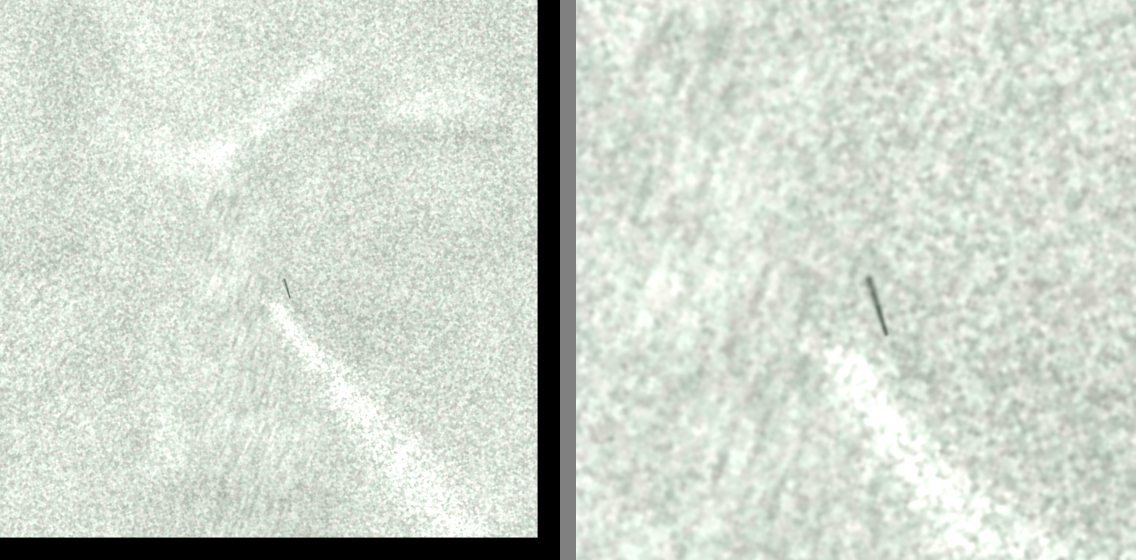
Left: the whole. Right: its middle third, enlarged.
Reproduce this texture procedurally as a WebGL 2 fragment shader.

```glsl
#version 300 es
precision highp float;
// Pale grey-green grainy cloth with soft creases and fine ripples, edged in black at the right and bottom.

#define BASE_COLOR vec3(0.850, 0.881, 0.841)
#define MARGIN 0.04
#define GRAIN_FREQ 215.0
#define GRAIN_GAIN 0.20
#define FINE_GAIN 0.11
#define TINT_GAIN 0.045
#define RIPPLE_FREQ vec2(165.0, 42.0)
#define RIPPLE_GAIN 0.16
#define CLOUD_GAIN 0.05
#define FOLD_COUNT 11

uniform vec2 u_resolution;
out vec4 fragColor;

// Fold axes: start xy, end xy
const vec4 FOLD_AXIS[FOLD_COUNT] = vec4[](
    vec4(0.50, 0.45, 0.82, 0.05), vec4(0.39, 0.72, 0.57, 0.87),
    vec4(0.20, 0.76, 0.38, 0.70), vec4(0.31, 0.24, 0.31, 0.19),
    vec4(0.69, 0.80, 0.85, 0.82), vec4(0.39, 0.50, 0.46, 0.61),
    vec4(0.55, 0.46, 0.66, 0.36), vec4(0.73, 0.755, 0.89, 0.76),
    vec4(0.13, 0.96, 0.19, 0.91), vec4(0.33, 0.09, 0.62, 0.10),
    vec4(0.15, 0.97, 0.40, 0.80));

// Fold profiles: start width, end width, brightness
const vec3 FOLD_SHAPE[FOLD_COUNT] = vec3[](
    vec3(0.014, 0.050, 0.13), vec3(0.026, 0.020, 0.09),
    vec3(0.030, 0.045, 0.06), vec3(0.030, 0.025, 0.08),
    vec3(0.020, 0.040, 0.06), vec3(0.028, 0.022, 0.08),
    vec3(0.035, 0.050, -0.05), vec3(0.016, 0.022, -0.05),
    vec3(0.050, 0.040, -0.06), vec3(0.070, 0.060, -0.03),
    vec3(0.090, 0.080, 0.03));

float hash(vec2 cell) {
    uvec2 q = uvec2(ivec2(cell)) * uvec2(1597334673u, 3812015801u);
    uint n = (q.x ^ q.y) * 1597334673u;
    n = (n ^ (n >> 15)) * 2246822519u;
    n ^= n >> 13;
    return float(n >> 8) / 16777216.0;
}

// Smooth value noise centred on zero
float noise(vec2 p) {
    vec2 cell = floor(p);
    vec2 f = fract(p);
    f = f * f * (3.0 - 2.0 * f);
    float low = mix(hash(cell), hash(cell + vec2(1, 0)), f.x);
    float high = mix(hash(cell + vec2(0, 1)), hash(cell + vec2(1, 1)), f.x);
    return mix(low, high, f.y) - 0.5;
}

vec2 rotate(vec2 p, float angle) {
    float c = cos(angle), s = sin(angle);
    return vec2(c * p.x - s * p.y, s * p.x + c * p.y);
}

// Soft tapered stroke
float stroke(vec2 p, vec4 axis, float startWidth, float endWidth) {
    vec2 along = axis.zw - axis.xy;
    float t = clamp(dot(p - axis.xy, along) / dot(along, along), 0.0, 1.0);
    float d = length(p - axis.xy - along * t) / mix(startWidth, endWidth, t);
    return exp(-d * d);
}

// Elongated noise running at a given lean
float ripple(vec2 p, float lean, float offset) {
    return noise(rotate(p, lean) * RIPPLE_FREQ + offset);
}

void main() {
    vec2 uv = gl_FragCoord.xy / u_resolution;
    vec2 pixel = 1.0 / u_resolution;
    vec2 warp = vec2(noise(uv * 7.0 + 3.0), noise(uv * 7.0 + 41.0));

    // Broad shading
    float clouds = noise(uv * 9.0 + 12.0) + 0.7 * noise(rotate(uv, 0.6) * 24.0);
    float shade = CLOUD_GAIN * clouds;

    // Creases, broken up along their length
    vec2 foldPos = uv + 0.018 * warp + 0.012 * vec2(noise(uv * 28.0), noise(uv * 28.0 + 70.0));
    float breakup = 1.0 + 0.9 * noise(uv * 34.0 + 9.0);
    for (int i = 0; i < FOLD_COUNT; i++) {
        vec3 shape = FOLD_SHAPE[i];
        shade += shape.z * breakup * stroke(foldPos, FOLD_AXIS[i], shape.x, shape.y);
    }

    // Fine ripples: steep in the middle, slanted at the left, upright at the top
    vec2 bent = uv + 0.03 * warp;
    float steep = stroke(uv, vec4(0.41, 0.62, 0.47, 0.05), 0.07, 0.14);
    float slanted = stroke(uv, vec4(0.02, 0.52, 0.14, 0.28), 0.12, 0.18);
    float upright = stroke(uv, vec4(0.32, 0.97, 0.50, 0.95), 0.06, 0.08);
    float ripples = steep * ripple(bent, 0.33, 5.0)
        + 0.65 * slanted * ripple(bent, 0.85, 90.0)
        + 0.45 * upright * ripple(bent, 0.0, 150.0);
    shade += RIPPLE_GAIN * ripples;

    // Grain, stronger on the main crease
    float crease = stroke(foldPos, FOLD_AXIS[0], 0.02, 0.055);
    float grain = GRAIN_GAIN * noise(rotate(uv, 0.5) * GRAIN_FREQ)
        + FINE_GAIN * noise(rotate(uv, 1.1) * GRAIN_FREQ * 1.6 + 33.0);
    shade += grain * (1.0 + 0.5 * crease - 0.3 * steep);

    // Short dark nick
    shade -= 0.38 * stroke(uv, vec4(0.508, 0.500, 0.518, 0.468), 0.0026, 0.0014);

    // Faint warm and cool speckle
    float tint = TINT_GAIN * noise(rotate(uv, 0.9) * GRAIN_FREQ * 0.7 + 60.0);
    vec3 color = BASE_COLOR + shade + tint * vec3(1.0, -0.3, 0.2);
    color = clamp(color, 0.0, 1.0);

    // Black margins
    float panel = smoothstep(-pixel.x, pixel.x, 1.0 - MARGIN - uv.x)
        * smoothstep(-pixel.y, pixel.y, uv.y - MARGIN);
    fragColor = vec4(color * panel, 1.0);
}
```
